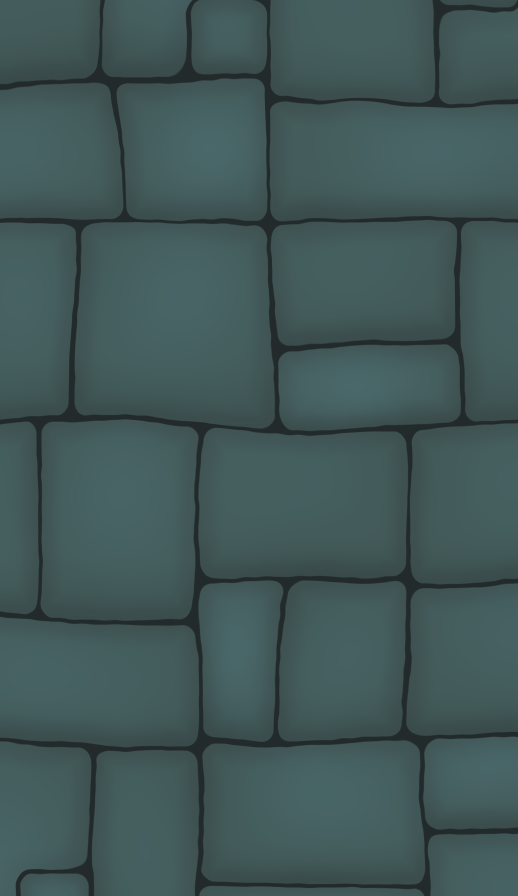
This texture is drawn by a Shadertoy shader. Its source:

```glsl
const vec3 JOINT = vec3(0.135, 0.163, 0.167);
const vec3 STONE_EDGE = vec3(0.243, 0.315, 0.313);
const vec3 STONE_BODY = vec3(0.262, 0.354, 0.350);
const vec3 STONE_GLOW = vec3(0.292, 0.412, 0.422);
const vec2 WALL_LOW = vec2(-0.14, -0.16);
const vec2 WALL_HIGH = vec2(1.16, 1.90);
const float JOINT_HALF = 0.0046;   // half the joint width, in canvas widths
const float CORNER = 0.030;        // corner radius of a stone
const float MIN_SPLIT = 0.34;      // shorter sides are never divided
const float EDGE_FADE = 0.052;     // width of the dark rim
const float SEED = 17.0;

float hash(vec2 p) {
    uvec2 q = uvec2(ivec2(floor(p)) + 4096) * uvec2(1597334673u, 3812015801u);
    uint n = (q.x ^ q.y) * 1597334673u;
    n = (n ^ (n >> 15)) * 2246822519u;
    return float((n ^ (n >> 13)) >> 8) / 16777216.0;
}

float noise(vec2 p) {
    vec2 i = floor(p), f = fract(p);
    f = f * f * (3.0 - 2.0 * f);
    vec2 e = vec2(0.0, 1.0);
    return mix(mix(hash(i), hash(i + e.yx), f.x),
               mix(hash(i + e), hash(i + e.yy), f.x), f.y);
}

vec2 noise2(vec2 p) {
    return vec2(noise(p), noise(p + 57.3)) - 0.5;
}

float roundBox(vec2 p, vec2 low, vec2 high) {
    vec2 q = abs(p - 0.5 * (low + high)) - 0.5 * (high - low) + CORNER;
    return length(max(q, 0.0)) + min(max(q.x, q.y), 0.0) - CORNER;
}

float smoothMax(float a, float b, float k) {
    float h = max(k - abs(a - b), 0.0) / k;
    return max(a, b) + 0.25 * h * h * k;
}

// Divides the wall until the block holding p is small enough
float findBlock(vec2 p, inout vec2 low, inout vec2 high) {
    float id = 1.0;
    for (int i = 0; i < 8; i++) {
        vec2 size = high - low;
        float limit = mix(0.09, 0.19, hash(vec2(id, SEED)));
        float bias = mix(0.8, 1.25, hash(vec2(id, SEED + 1.0)));
        bool across = size.x > size.y * bias;
        float side = across ? size.x : size.y;
        if (size.x * size.y < limit || side < MIN_SPLIT) break;

        float ratio = mix(0.38, 0.62, hash(vec2(id, SEED + 2.0)));
        vec2 cut = low + size * ratio;
        bool upper = across ? p.x > cut.x : p.y > cut.y;
        vec2 axis = across ? vec2(1.0, 0.0) : vec2(0.0, 1.0);
        if (upper) low = mix(low, cut, axis);
        else high = mix(high, cut, axis);
        id = id * 2.0 + (upper ? 1.0 : 0.0);
    }
    return id;
}

// Distance to the stone at p; some blocks become an L around a small stone
float stoneDistance(vec2 p, out vec2 low, out vec2 high, out float id) {
    low = WALL_LOW;
    high = WALL_HIGH;
    id = findBlock(p, low, high);
    vec2 size = high - low;
    float d = roundBox(p, low, high);
    bool notched = min(size.x, size.y) > 0.31 && hash(vec2(id, SEED + 3.0)) < 0.65;
    if (notched) {
        vec2 corner = step(0.5, vec2(hash(vec2(id, SEED + 4.0)), hash(vec2(id, SEED + 5.0))));
        vec2 part = size * mix(0.44, 0.54, hash(vec2(id, SEED + 6.0)));
        vec2 notchLow = mix(low, high - part, corner);
        vec2 notchHigh = notchLow + part;
        float notch = roundBox(p, notchLow, notchHigh);
        if (notch < 0.0) {
            low = notchLow;
            high = notchHigh;
            id += 1000.0;
            d = notch;
        } else {
            d = smoothMax(d, -notch, 0.045);
        }
    }
    return d;
}

void mainImage(out vec4 fragColor, in vec2 fragCoord) {
    vec2 uv = fragCoord / iResolution.x;
    float pixel = 1.0 / iResolution.x;

    // Hand-drawn wobble: slow tilt, bends and fine roughness
    vec2 p = uv + 0.036 * noise2(uv * 3.1) + 0.010 * noise2(uv * 11.0 + 9.0)
           + 0.0028 * noise2(uv * 48.0 + 21.0);

    vec2 low, high;
    float id;
    float d = stoneDistance(p, low, high, id);
    float gap = JOINT_HALF * mix(0.55, 1.4, noise(uv * 9.0 + 40.0));
    float depth = -d - gap;

    // Soft light near the upper middle of each stone
    vec2 q = (2.0 * p - low - high) / (high - low);
    vec2 lightSpot = vec2(0.5 * hash(vec2(id, 71.0)) - 0.25, 0.05 + 0.3 * hash(vec2(id, 72.0)));
    float strength = mix(0.30, 0.90, hash(vec2(id, 73.0)));
    float glow = strength * exp(-1.5 * dot(q - lightSpot, q - lightSpot));
    float cloud = noise(uv * 5.0 + 80.0) - 0.5;

    vec3 stone = mix(STONE_EDGE, STONE_BODY, smoothstep(0.0, EDGE_FADE, depth));
    stone = mix(stone, STONE_GLOW, clamp(glow + 0.12 * cloud, 0.0, 1.0));
    stone *= 1.0 - 0.07 * smoothstep(-0.3, -1.0, q.y) + 0.03 * cloud;

    float cover = smoothstep(-0.8 * pixel, 0.8 * pixel, depth);
    fragColor = vec4(mix(JOINT, stone, cover), 1.0);
}
```
